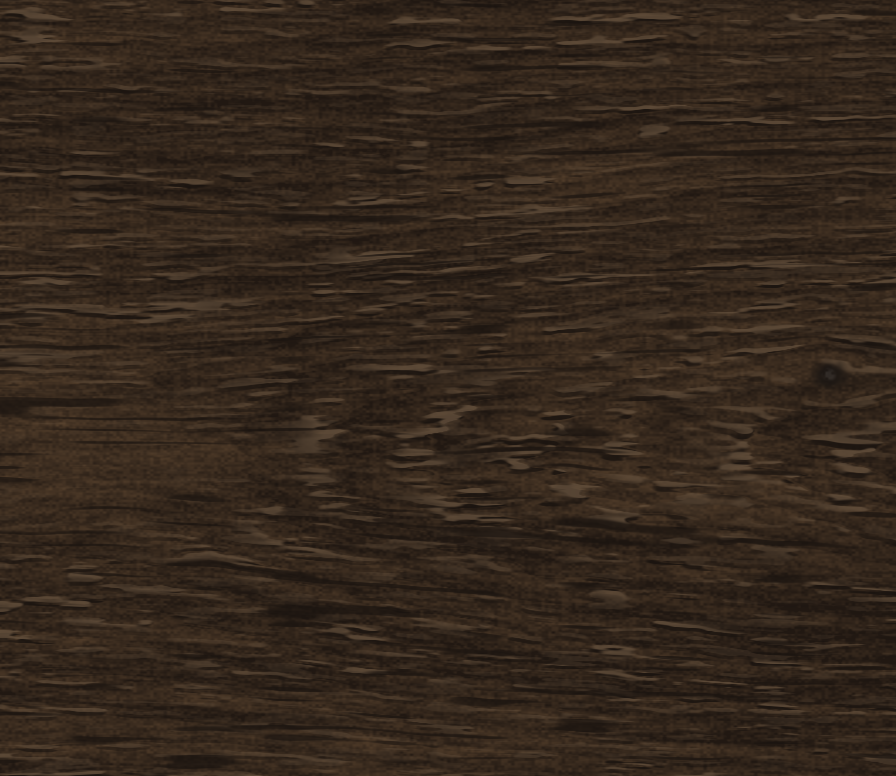
Give the GLSL for this texture, as a Shadertoy shader.

```glsl
float hash(vec2 p) {
    return fract(sin(dot(p, vec2(127.1, 311.7))) * 43758.5453);
}

float noise(vec2 p) {
    vec2 i = floor(p), f = fract(p);
    f = f * f * (3.0 - 2.0 * f);
    return mix(mix(hash(i), hash(i + vec2(1, 0)), f.x),
               mix(hash(i + vec2(0, 1)), hash(i + vec2(1, 1)), f.x), f.y);
}

// Thin strands running along x, two sizes mixed
float fibre(vec2 q) {
    return 0.6 * noise(q * vec2(19.0, 165.0)) + 0.4 * noise(q * vec2(48.0, 290.0) + 17.0);
}

void mainImage(out vec4 fragColor, in vec2 fragCoord) {
    vec2 p = fragCoord / iResolution.y;

    // Grain height above the arch axis, pushed aside by the knot
    vec2 k = p - vec2(1.069, 0.517);
    float dy = p.y - 0.414;
    dy -= 0.7 * k.y * exp(-700.0 * dot(k * vec2(0.6, 1.0), k * vec2(0.6, 1.0)));
    dy += 0.030 * (noise(p * vec2(1.5, 4.0)) - 0.5);
    dy += 0.008 * (noise(p * vec2(7.0, 15.0) + 5.0) - 0.5);
    dy += 0.003 * (noise(p * vec2(22.0, 50.0) + 8.0) - 0.5);
    float fan = 1.0 + 0.6 * smoothstep(0.1, 1.3, p.x) * exp(-14.0 * dy * dy);
    vec2 q = vec2(p.x, dy / fan + 2.0);

    // Growth rings: nested arches with ragged tips, opening to the right
    float jag = noise(q * vec2(17.0, 190.0) + 40.0) - 0.5;
    float x = p.x - 0.25;
    float run = 0.25 + 0.5 * (x + sqrt(x * x + 0.02));
    float r = length(vec2(dy, 0.25 * (1.3 - run + 0.09 * jag)));
    float ring = fract(r * 32.0 + 0.9 * noise(p * vec2(2.0, 6.0) + 9.0));
    float early = smoothstep(0.0, 0.10, ring) * (1.0 - smoothstep(0.15, 0.65, ring));
    float late = smoothstep(0.5, 0.9, ring) * (1.0 - smoothstep(0.93, 1.0, ring));
    float tips = exp(-pow(dy / 0.09, 2.0)) * smoothstep(0.3, 0.5, p.x);

    // Calm, lighter heartwood at the left of the axis
    float calm = exp(-pow((p.y - 0.39) / 0.075, 2.0)) * (1.0 - smoothstep(0.15, 0.45, p.x));

    // Base tone: broad clouds, streaks, rings and fine tooth
    float tone = 0.61 + 0.16 * calm;
    tone += 0.48 * (noise(p * vec2(2.2, 5.0) + 3.0) - 0.5);
    tone += 0.34 * (noise(q * vec2(3.0, 38.0)) - 0.5);
    tone += 0.50 * (fibre(q + 3.0) - 0.5);
    tone += 0.50 * (noise(p * vec2(230.0, 330.0)) - 0.5);
    tone += (0.08 * early - 0.22 * late) * (1.0 - 0.7 * calm);
    tone -= 0.18 * smoothstep(0.5, 1.15, p.x) + 0.14 * smoothstep(0.8, 1.0, p.y);
    vec3 col = mix(vec3(0.128, 0.094, 0.071), vec3(0.294, 0.219, 0.151), clamp(tone, 0.0, 1.3));

    // Open pores: pale slivers with a shadow on their lower side
    float patchy = smoothstep(0.2, 0.65, noise(p * vec2(6.0, 20.0) + 21.0));
    float amount = (0.32 + 0.68 * early) * (0.5 + 0.5 * patchy) * (1.0 - 0.75 * calm);
    amount = min(amount + 0.35 * tips * early, 1.0);
    float open = 0.53 - 0.10 * tips * early;
    float shade = smoothstep(open, open + 0.15, fibre(q + vec2(0.003, 0.0048)));
    float pale = smoothstep(open, open + 0.15, fibre(q));
    col = mix(col, vec3(0.095, 0.071, 0.056), 0.85 * shade * amount);
    col = mix(col, vec3(0.385, 0.308, 0.232), 0.82 * pale * amount);

    // Long dark cracks
    float crack = smoothstep(0.76, 0.90, noise(q * vec2(8.0, 130.0) + 63.0));
    col = mix(col, vec3(0.100, 0.075, 0.059), 0.7 * crack);

    // Knot: dark eye with a speckled grey core
    float d = length(k * vec2(0.8, 1.0)) + 0.006 * (noise(p * 120.0) - 0.5);
    col = mix(col, vec3(0.105, 0.085, 0.072), 0.85 * (1.0 - smoothstep(0.008, 0.024, d)));
    col += 0.10 * (1.0 - smoothstep(0.002, 0.009, d)) * noise(p * 260.0);

    fragColor = vec4(col, 1.0);
}
```
